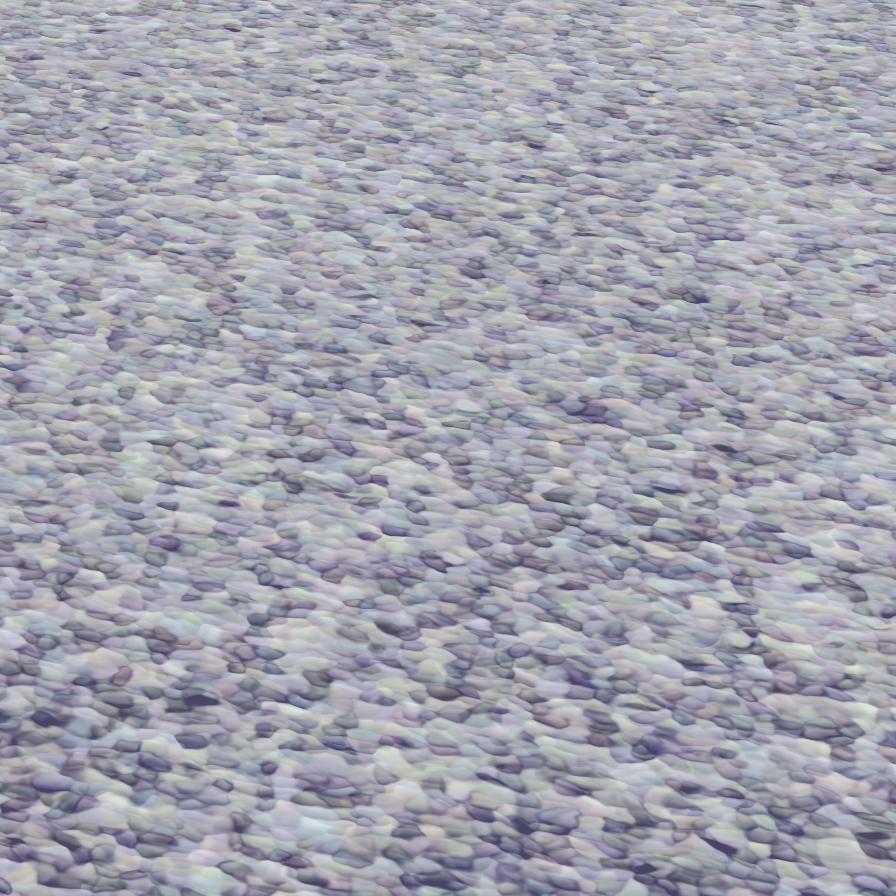
This texture is drawn by a Shadertoy shader. Its source:

```glsl
// Pale grey-violet gravel seen at a low angle, finer towards the top.
// Soft cellular grains in two sizes lie on a ground plane in perspective,
// with a few larger pale stones and dark hollows scattered over them.

#define HORIZON 2.3
#define GRAIN_DENSITY vec2(80.0, 345.0)
#define SLANT 0.32
#define FINE_SCALE 1.5
#define SOFTNESS 8.5
#define BRIGHTNESS 0.575
#define GAP_DEPTH 0.30
#define STONE_SHARE 0.06
#define HOLLOW_SHARE 0.12
#define DARK vec3(0.29, 0.27, 0.40)
#define MID vec3(0.645, 0.645, 0.69)
#define LIGHT vec3(0.83, 0.85, 0.84)

vec3 hash3(vec2 p) {
    vec3 q = fract(p.xyx * vec3(0.1031, 0.1030, 0.0973));
    q += dot(q, q.yxz + 33.33);
    return fract((q.xxy + q.yzz) * q.zyx);
}

// Layered sines: slow, uneven waves around zero.
float waves(vec2 p) {
    float sum = 0.0, amplitude = 0.5;
    for (int i = 0; i < 4; i++) {
        sum += amplitude * sin(p.x + 1.7 * sin(p.y)) * cos(p.y + 1.3 * sin(p.x));
        p = mat2(1.5, 1.1, -1.1, 1.5) * p + 2.7;
        amplitude *= 0.6;
    }
    return sum;
}

// Blurred cellular grains: x is the shade, y and z are hue shifts.
vec3 grains(vec2 p, float gapDepth) {
    vec2 base = floor(p);
    vec4 blend = vec4(0.0);
    float total = 0.0, nearest = 9.0, second = 9.0;
    for (int j = -1; j <= 1; j++)
    for (int i = -1; i <= 1; i++) {
        vec2 id = base + vec2(i, j);
        vec3 place = hash3(id);
        vec3 look = hash3(id + 57.3);
        vec2 d = p - id - 0.1 - 0.8 * place.xy;
        float dist = length(d) * mix(0.8, 1.25, place.z);
        second = min(second, max(nearest, dist));
        nearest = min(nearest, dist);
        float weight = exp(-SOFTNESS * dist * dist);
        blend += weight * vec4(look - 0.5, d.y);
        total += weight;
    }
    blend /= max(total, 1e-6);
    // Gaps open mainly between the darker grains
    float gap = 1.0 - smoothstep(0.0, 0.45, second - nearest);
    gap *= clamp(0.5 - 1.5 * blend.x, 0.0, 1.0);
    float shade = 0.75 * blend.x + 0.4 * blend.w - gapDepth * gap;
    return vec3(shade, blend.yz);
}

// Scattered soft ellipses: x is the cover, y the height inside the ellipse.
vec2 scatter(vec2 p, float share, vec2 radius, float seed) {
    vec2 id = floor(p);
    vec3 place = hash3(id + seed);
    vec3 form = hash3(id + seed + 31.7);
    vec2 d = p - id - mix(vec2(0.35), vec2(0.65), place.xy);
    d /= radius * mix(0.6, 1.0, form.x);
    d.y += (form.y - 0.5) * d.x;
    float cover = 1.0 - smoothstep(0.5, 1.1, length(d));
    return vec2(cover * step(place.z, share), d.y);
}

vec3 gravelColor(float v) {
    v = clamp(v, 0.0, 1.1);
    return v < 0.5 ? mix(DARK, MID, v * 2.0) : mix(MID, LIGHT, v * 2.0 - 1.0);
}

void mainImage(out vec4 fragColor, in vec2 fragCoord) {
    vec2 uv = fragCoord / iResolution.y;

    // Ground plane in grain units
    float depth = 1.0 / (HORIZON - uv.y);
    vec2 ground = vec2(uv.x - 0.5, 1.0) * depth * GRAIN_DENSITY;
    ground.y += SLANT * ground.x;
    ground += 0.5 * vec2(waves(ground * 0.6), waves(ground.yx * 0.55 + 4.0));

    // Two grain sizes and broad patches
    vec3 coarse = grains(ground, GAP_DEPTH);
    vec3 fine = grains(ground * FINE_SCALE + 19.4, 0.0);
    float patches = waves(uv * vec2(5.0, 9.0) + 1.0);
    float clumps = waves(ground * 0.2 + 8.0);
    float contrast = mix(1.15, 0.82, uv.y);
    float shade = BRIGHTNESS + contrast * (0.66 * coarse.x + 0.36 * fine.x);
    shade += 0.08 * patches + 0.07 * clumps + 0.12 * (uv.y - 0.5);

    // Dark hollows, then pale stones with a shadow beneath
    vec2 hollow = scatter(ground * vec2(0.32, 0.36), HOLLOW_SHARE, vec2(0.3, 0.18), 11.0);
    shade -= 0.34 * hollow.x * contrast;
    vec2 stoneSpot = ground * vec2(0.32, 0.28) + 7.3;
    vec2 stoneRadius = vec2(0.28, 0.25);
    float shadow = scatter(stoneSpot + vec2(-0.03, 0.09), STONE_SHARE, stoneRadius, 43.0).x;
    vec2 stone = scatter(stoneSpot, STONE_SHARE, stoneRadius, 43.0);
    shade -= 0.35 * shadow * (1.0 - stone.x);
    shade = mix(shade, 0.9 + 0.1 * stone.y + 0.15 * coarse.x, 0.9 * stone.x);

    // Tinted grains: blue against yellow, pink against green
    vec2 hue = coarse.yz + 0.4 * fine.yz;
    vec3 color = gravelColor(shade);
    color += hue.x * vec3(-0.03, -0.02, 0.065) + hue.y * vec3(0.04, -0.025, 0.01);
    fragColor = vec4(clamp(color, 0.0, 1.0), 1.0);
}
```
